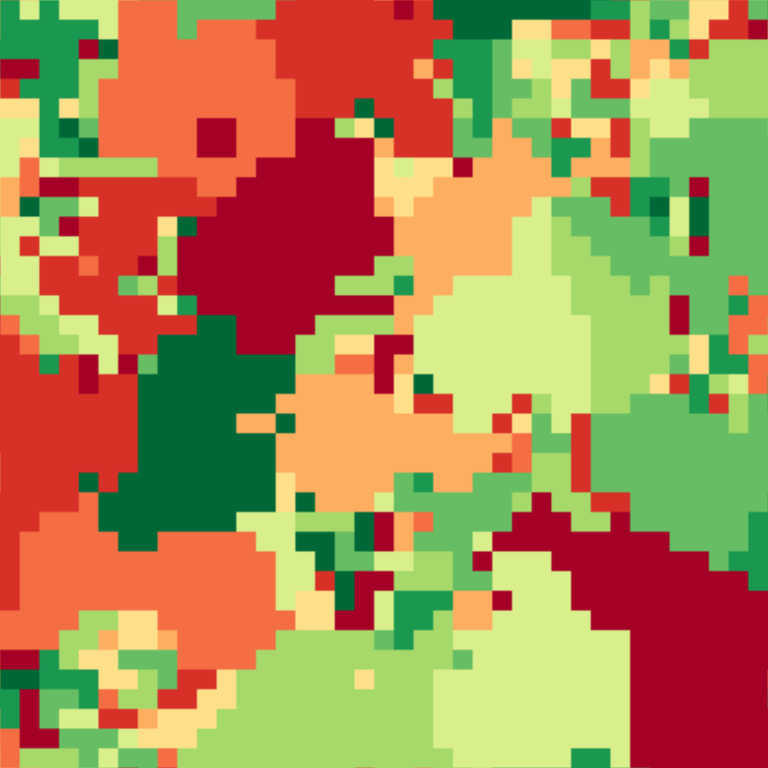
A WebGL 1 fragment shader for this texture:

```glsl
precision highp float;
// Blocky mosaic of ragged patches and specks in red, orange, cream and green.
uniform vec2 u_resolution;

float hash(vec2 p) {
  return fract(sin(dot(p, vec2(127.1, 311.7))) * 43758.55);
}

float valueNoise(vec2 p) {
  vec2 i = floor(p), f = fract(p);
  f = f * f * (3.0 - 2.0 * f);
  return mix(mix(hash(i), hash(i + vec2(1.0, 0.0)), f.x),
             mix(hash(i + vec2(0.0, 1.0)), hash(i + 1.0), f.x), f.y);
}

// Label of the closest scattered site; each site has its own reach.
vec2 nearestSite(vec2 cell, vec2 spacing, float seed) {
  vec2 q = cell / spacing;
  vec2 best = vec2(0.0);
  float bestDistance = 100.0;
  for (int y = -1; y <= 1; y++) {
    for (int x = -1; x <= 1; x++) {
      vec2 site = floor(q) + vec2(float(x), float(y));
      vec2 label = site + seed;
      vec2 jitter = vec2(hash(label + 17.3), hash(label + 29.6));
      float d = length(site + jitter - q) - 0.35 * hash(label + 41.7);
      if (d < bestDistance) {
        bestDistance = d;
        best = label;
      }
    }
  }
  return best;
}

// Ten-step ramp, each step as wide as its share of the area.
vec3 palette(float t) {
  if (t < 0.10) return vec3(0.647, 0.0, 0.149);
  if (t < 0.19) return vec3(0.843, 0.188, 0.153);
  if (t < 0.27) return vec3(0.957, 0.427, 0.263);
  if (t < 0.37) return vec3(0.992, 0.682, 0.380);
  if (t < 0.48) return vec3(0.996, 0.878, 0.545);
  if (t < 0.59) return vec3(0.851, 0.937, 0.545);
  if (t < 0.73) return vec3(0.651, 0.851, 0.416);
  if (t < 0.87) return vec3(0.400, 0.741, 0.388);
  if (t < 0.93) return vec3(0.102, 0.596, 0.314);
  return vec3(0.0, 0.408, 0.216);
}

// Large patches, some broken into medium ones, some of those into specks.
vec3 cellColor(vec2 cell) {
  vec2 warp = vec2(valueNoise(cell / 2.3 + 5.7), valueNoise(cell / 2.3 + 63.2));
  vec2 ragged = cell + 4.0 * (warp - 0.5);
  vec2 label = nearestSite(ragged, vec2(7.4, 6.2), 3.37);
  if (hash(label + 71.9) > 0.55) {
    label = nearestSite(ragged, vec2(3.7, 3.1), 51.83);
    if (hash(label + 83.1) > 0.5) {
      label = nearestSite(cell, vec2(1.5, 1.4), 97.61);
    }
  }
  return palette(hash(label));
}

void main() {
  // 39 square cells across, blended only in a thin band at their borders.
  vec2 p = gl_FragCoord.xy / min(u_resolution.x, u_resolution.y) * 39.0 - 0.5;
  vec2 cell = floor(p);
  vec2 blend = smoothstep(0.43, 0.57, fract(p));
  vec3 lower = mix(cellColor(cell), cellColor(cell + vec2(1.0, 0.0)), blend.x);
  vec3 upper = mix(cellColor(cell + vec2(0.0, 1.0)), cellColor(cell + 1.0), blend.x);
  gl_FragColor = vec4(mix(lower, upper, blend.y), 1.0);
}
```
